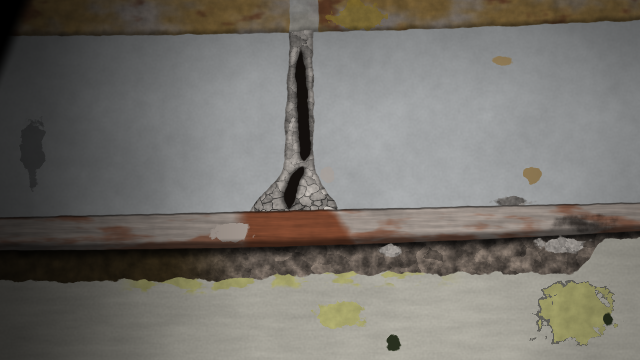
A Shadertoy shader for this texture:

```glsl
// A cracked plaster wall above a worn timber beam, with crumbling mortar.
#define PLASTER vec3(.635, .645, .65)
#define LIMEWASH vec3(.66, .65, .61)
#define OCHRE vec3(.56, .45, .26)
#define TIMBER vec3(.47, .27, .18)
#define PAINT vec3(.6, .56, .53)
#define MORTAR vec3(.58, .56, .54)
#define YELLOW vec3(.65, .64, .42)
#define MOSS vec3(.16, .19, .12)
#define DARK vec3(.075, .06, .05)
#define LEFT_LIGHT .27
#define STONE_SCALE 38.

vec2 hash2(vec2 p) {
  return fract(sin(p * mat2(127.1, 311.7, 269.5, 183.3)) * 43758.5);
}
float corner(vec2 i, vec2 f, vec2 o) {
  return dot(hash2(i + o) * 2. - 1., f - o);
}
float noise(vec2 p) {
  vec2 i = floor(p), f = fract(p), u = f * f * (3. - 2. * f), o = vec2(1, 0);
  return mix(mix(corner(i, f, o.yy), corner(i, f, o), u.x),
             mix(corner(i, f, o.yx), corner(i, f, o.xx), u.x), u.y);
}
float fbm(vec2 p) {
  float sum = 0., amp = .6;
  for (int i = 0; i < 4; i++, amp *= .5, p = p * 2.03 + 17.3) sum += amp * noise(p);
  return sum;
}
// Smooth step that may run in either direction
float ramp(float a, float b, float x) {
  float t = clamp((x - a) / (b - a), 0., 1.);
  return t * t * (3. - 2. * t);
}
float fill(float d) {
  float soft = max(.0015, .8 / iResolution.y);
  return ramp(soft, -soft, d);
}
// Ragged ellipse: centre in xy, radii in zw
float chip(vec2 p, vec4 e) {
  float d = length((p - e.xy) / e.zw) - 1. + 1.2 * fbm(p * 28.);
  return fill(d * min(e.z, e.w));
}
// Rounded stones: gap to the next stone, random shade
vec2 stones(vec2 p) {
  float near = 9., next = 9., shade = 0.;
  for (int k = 0; k < 9; k++) {
    vec2 id = floor(p) + vec2(k % 3 - 1, k / 3 - 1), h = hash2(id);
    float d = length(id + h - p);
    next = min(next, max(near, d));
    if (d < near) { near = d; shade = h.x; }
  }
  return vec2(next - near, shade);
}

void mainImage(out vec4 fragColor, in vec2 fragCoord) {
  vec2 p = fragCoord / iResolution.y;
  float x = p.x, y = p.y, broad = fbm(p * 4.), fine = fbm(p * 32.);
  float grit = noise(p * 140.), rough = .012 * fbm(p * 20.);
  // Heights of the layers
  float panelTop = .9 + .014 * x * x + rough * .7;
  float beamTop = .396 + .0235 * x + rough * .4;
  float beamBase = .305 + .017 * x * x + rough * .25;
  float wallTop = .22 + .02 * ramp(.5, .9, x) + .1 * ramp(1.58, 1.7, x) + rough * 2.2;
  // Plaster panel with stains
  vec3 col = PLASTER * (1. + .16 * broad + .07 * fine + .03 * grit);
  col *= 1. - .3 * chip(p, vec4(.09, .59, .03, .085));
  col = mix(col, OCHRE, .8 * chip(p, vec4(1.478, .514, .022, .022)));
  col = mix(col, OCHRE * 1.15, .75 * chip(p, vec4(1.396, .831, .026, .013)));
  col = mix(col, PAINT * 1.1, .6 * chip(p, vec4(.912, .515, .022, .018)));
  // Ochre strip along the top
  vec3 strip = mix(OCHRE, PAINT * .95, ramp(-.1, .25, fbm(p * vec2(5, 9))));
  strip = mix(strip, TIMBER * .85, .8 * ramp(.08, .25, fbm(p * vec2(7, 12) + 8.)));
  strip = mix(strip, OCHRE * vec3(1.1, 1.15, .8), .8 * chip(p, vec4(1, .955, .07, .045)));
  strip = mix(strip, PLASTER, .8 * fill(abs(x - .845) - .04 + rough));
  strip *= 1. + .4 * fine - .35 * ramp(.02, 0., y - panelTop);
  col = mix(col, strip, fill(panelTop - y));
  // Broken mortar joint, flaring into rubble at its foot
  float flare = pow(ramp(.58, .39, y), 1.5);
  float left = .803 - .012 * ramp(.9, .6, y) - .105 * flare + rough;
  float right = .87 + .078 * flare + rough * 1.5;
  float rim = min(x - left, right - x);
  vec2 stone = stones(p * STONE_SCALE + 1.3 * vec2(fine, broad));
  vec3 rubble = MORTAR * (.78 + .35 * stone.y + .5 * fine + .2 * grit);
  float seam = mix(1., .4 + .6 * ramp(0., .18, stone.x), .25 + .75 * flare);
  float joint = fill(-rim) * fill(y - panelTop - .005);
  col = mix(col, rubble * seam * (.72 + .33 * ramp(0., .012, rim)), joint);
  float voidX = .835 + .012 * ramp(.85, .58, y) - .042 * ramp(.57, .46, y);
  float width = .015 * ramp(.89, .78, y) * ramp(0., .03, abs(y - .545)) * ramp(.41, .45, y);
  float gap = abs(x - voidX + rough * 1.2) - width;
  joint *= ramp(0., .005, width);
  col *= 1. - .45 * joint * ramp(.015, 0., gap);
  col = mix(col, DARK, fill(gap) * joint);
  col = mix(col, rubble * .8, chip(p, vec4(1.42, .441, .055, .013)));
  // Timber beam: worn paint, bare middle, shaded lower edge
  float h = (y - beamBase) / (beamTop - beamBase), edge = x + 2. * rough;
  float bare = ramp(.64, .7, edge) * ramp(1.01, .97, edge + .07 * h);
  float worn = ramp(.05, .3, fbm(p * vec2(6, 24)) + .25 * ramp(.55, .1, h));
  vec3 beam = mix(PAINT, TIMBER, max(bare, .7 * worn));
  beam *= 1. + .4 * fbm(p * vec2(7, 95)) + .12 * fine;
  beam = mix(beam, PAINT * 1.1, chip(p, vec4(.645, .355, .05, .025)));
  float soot = length((p - vec2(1.62, .38)) / vec2(.11, .03)) + fine;
  beam = mix(beam, DARK, .7 * ramp(1., 0., soot));
  beam *= mix(.52, 1., ramp(.1, .28, h)) * (1. - .6 * ramp(.92, 1., h));
  col = mix(col, beam, fill(y - beamTop));
  // Shadowed debris under the beam
  vec3 debris = mix(OCHRE * .42, rubble * vec3(.74, .69, .65), ramp(.45, .72, x));
  debris *= (.9 + .7 * fine) * mix(.25, 1., ramp(0., .035, beamBase - y + rough));
  col = mix(col, debris, fill(y - beamBase));
  col = mix(col, rubble * 1.1, chip(p, vec4(1.56, .32, .068, .021)));
  col = mix(col, rubble, chip(p, vec4(1.085, .304, .033, .017)));
  // Limewashed lower wall with peeling flakes
  vec3 wall = LIMEWASH * (1. + .14 * broad + .12 * fbm(p * vec2(9, 45)) + .05 * grit);
  float peel = ramp(.32, .4, x) * ramp(1.3, 1.15, x) * ramp(.04, .025, wallTop - y);
  peel *= ramp(-.05, .05, fbm(p * vec2(12, 25) + 4.));
  peel = max(peel, chip(p, vec4(.945, .125, .07, .036)));
  peel = max(peel, chip(p, vec4(1.6, .13, .1, .08)));
  wall *= 1. - .4 * chip(p, vec4(1.594, .133, .108, .086));
  wall = mix(wall, YELLOW * (1. + .25 * fine), peel);
  float moss = chip(p, vec4(1.093, .044, .019, .025)) + chip(p, vec4(1.69, .11, .013, .018));
  col = mix(col, mix(wall, MOSS, moss), fill(y - wallTop));
  // Light from the right and a black corner
  float light = mix(LEFT_LIGHT, 1., ramp(-.1, .85, x)) * (1. - .2 * ramp(1.3, 1.8, x));
  light *= (1. - .27 * ramp(.65, 1., y)) * ramp(-.015, .035, x - .4 * (y - .826));
  fragColor = vec4(clamp(col * light, 0., 1.), 1);
}
```
